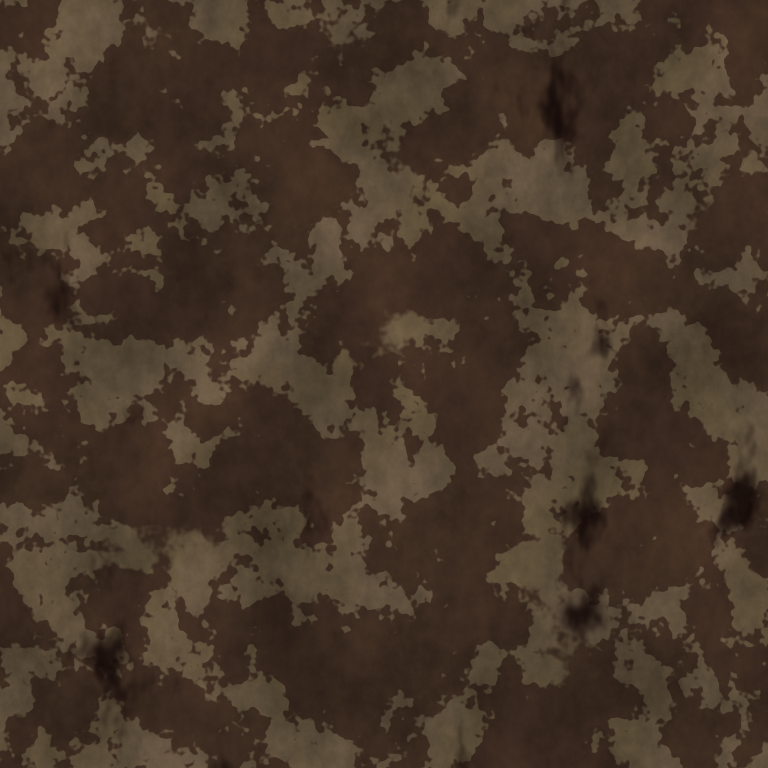
Give the GLSL for this texture, as a three.js fragment shader.

```glsl
varying vec2 vUv;

const vec3 EARTH = vec3(0.222, 0.157, 0.120);
const vec3 EARTH_WARM = vec3(0.238, 0.172, 0.127);
const vec3 OLIVE = vec3(0.346, 0.293, 0.212);
const vec3 KHAKI = vec3(0.368, 0.308, 0.240);
const vec3 SOOT = vec3(0.075, 0.035, 0.028);

// Unit gradient at a lattice point
vec2 latticeGradient(vec2 cell) {
  vec3 p = fract(cell.xyx * vec3(0.1031, 0.1030, 0.0973));
  p += dot(p, p.yzx + 33.33);
  float angle = 6.28318 * fract((p.x + p.y) * p.z);
  return vec2(cos(angle), sin(angle));
}

float gradientNoise(vec2 p) {
  vec2 cell = floor(p);
  vec2 f = p - cell;
  vec2 fade = f * f * f * (f * (f * 6.0 - 15.0) + 10.0);
  vec2 right = vec2(1.0, 0.0);
  vec2 up = vec2(0.0, 1.0);
  float a = dot(latticeGradient(cell), f);
  float b = dot(latticeGradient(cell + right), f - right);
  float c = dot(latticeGradient(cell + up), f - up);
  float d = dot(latticeGradient(cell + 1.0), f - 1.0);
  return mix(mix(a, b, fade.x), mix(c, d, fade.x), fade.y);
}

// Layered noise; gain sets how rough the result is
float fbm(vec2 p, float gain) {
  float sum = 0.0;
  float amplitude = 0.5;
  for (int i = 0; i < 5; i++) {
    sum += amplitude * gradientNoise(p);
    p = p * 2.03 + vec2(17.3, 9.7);
    amplitude *= gain;
  }
  return sum;
}

// Ragged patches, with a few worn places where the edge turns blurry
float patchMask(vec2 uv, float threshold) {
  float height = fbm(uv * 8.0 + vec2(3.7, 21.4), 0.66);
  float worn = smoothstep(0.32, 0.5, gradientNoise(uv * 4.5 + 51.2));
  float softness = mix(0.026, 0.12, worn);
  return smoothstep(threshold - softness, threshold + softness, height);
}

// Few sooty smears, drawn out vertically
float stainMask(vec2 uv) {
  float smear = fbm(uv * vec2(6.5, 3.8) + vec2(71.6, 38.1), 0.55);
  return smoothstep(0.18, 0.38, smear);
}

void main() {
  float hue = smoothstep(-0.25, 0.25, fbm(vUv * 6.0 + 87.3, 0.5));
  vec3 ground = mix(EARTH, EARTH_WARM, hue);
  vec3 blotch = mix(OLIVE, KHAKI, hue);
  vec3 color = mix(ground, blotch, patchMask(vUv, 0.055));

  // Uneven fading and fine mottling
  float fading = fbm(vUv * vec2(7.0, 5.0) + 12.9, 0.52);
  float mottle = fbm(vUv * vec2(48.0, 40.0) + 5.3, 0.65);
  color *= 1.0 + 0.62 * fading + 0.20 * mottle;

  color = mix(color, SOOT, 0.9 * stainMask(vUv));
  gl_FragColor = vec4(color, 1.0);
}
```
